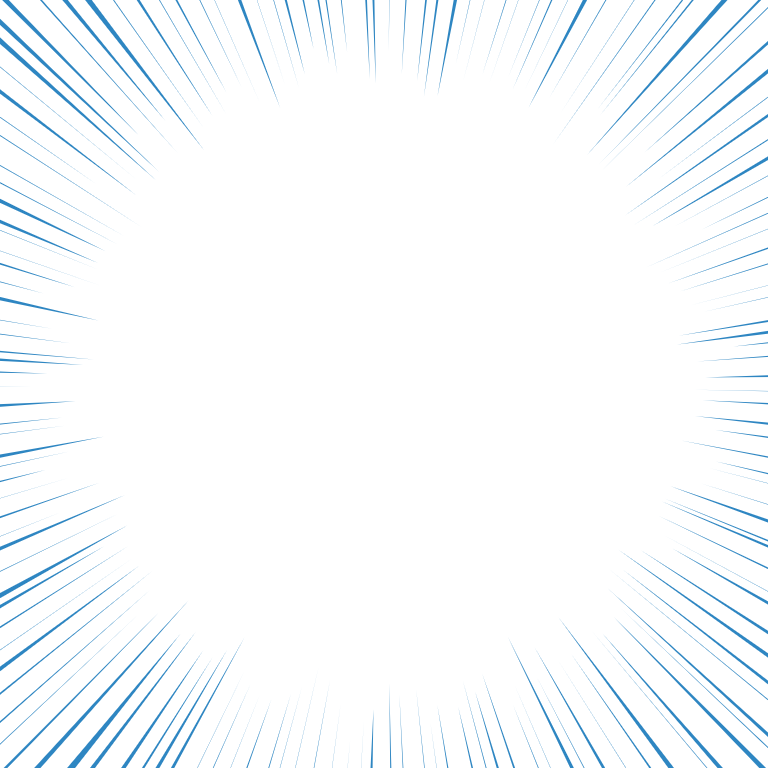
Write a WebGL 2 fragment shader that draws this background.

```glsl
#version 300 es
precision highp float;
// Radial speed lines: thin blue wedges point at the centre of a white canvas.
// The circle is cut into angular cells, each holding one wedge with a hashed
// angle, tip radius and taper; exact box coverage smooths the hairlines.

#define LINE_COUNT 160.0
#define ANGLE_JITTER 0.75
#define TIP_RADIUS 0.412
#define TIP_SPREAD 0.055
#define TAPER_MIN 0.003
#define TAPER_RANGE 0.033
#define LINE_COLOR vec3(0.18, 0.525, 0.76)
#define PAPER_COLOR vec3(1.0)

uniform vec2 u_resolution;
out vec4 fragColor;

const float TAU = 6.2831853;

float hash(float n) {
    return fract(sin(n * 12.9898 + 4.137) * 43758.545);
}

// Share of a pixel-wide interval covered by a band around the line
float bandCoverage(float offset, float halfWidth, float pixel) {
    float upper = min(offset + halfWidth, 0.5 * pixel);
    float lower = max(offset - halfWidth, -0.5 * pixel);
    return clamp((upper - lower) / pixel, 0.0, 1.0);
}

// Coverage of the wedge that lives in one angular cell
float wedge(float cell, float radius, float angle, float pixel) {
    float id = mod(cell, LINE_COUNT);
    float jitter = (hash(id) - 0.5) * ANGLE_JITTER;
    float lineAngle = (cell + 0.5 + jitter) * TAU / LINE_COUNT;

    // Two hashes averaged keep most tips close to the ring
    float spread = hash(id + 211.0) + hash(id + 433.0) - 1.0;
    float tip = TIP_RADIUS + TIP_SPREAD * spread;
    float weight = hash(id + 677.0);
    float taper = TAPER_MIN + TAPER_RANGE * weight * weight;

    float halfWidth = 0.5 * taper * max(radius - tip, 0.0);
    float offset = radius * sin(angle - lineAngle);
    return bandCoverage(offset, halfWidth, pixel);
}

void main() {
    float side = min(u_resolution.x, u_resolution.y);
    vec2 p = (gl_FragCoord.xy - 0.5 * u_resolution) / side;
    float radius = length(p);
    float angle = atan(p.y, p.x);
    float cell = floor(angle / TAU * LINE_COUNT);

    // Neighbouring cells can reach over the border
    float ink = 0.0;
    for (int i = -1; i <= 1; i++) {
        ink = max(ink, wedge(cell + float(i), radius, angle, 1.0 / side));
    }

    fragColor = vec4(mix(PAPER_COLOR, LINE_COLOR, ink), 1.0);
}
```
